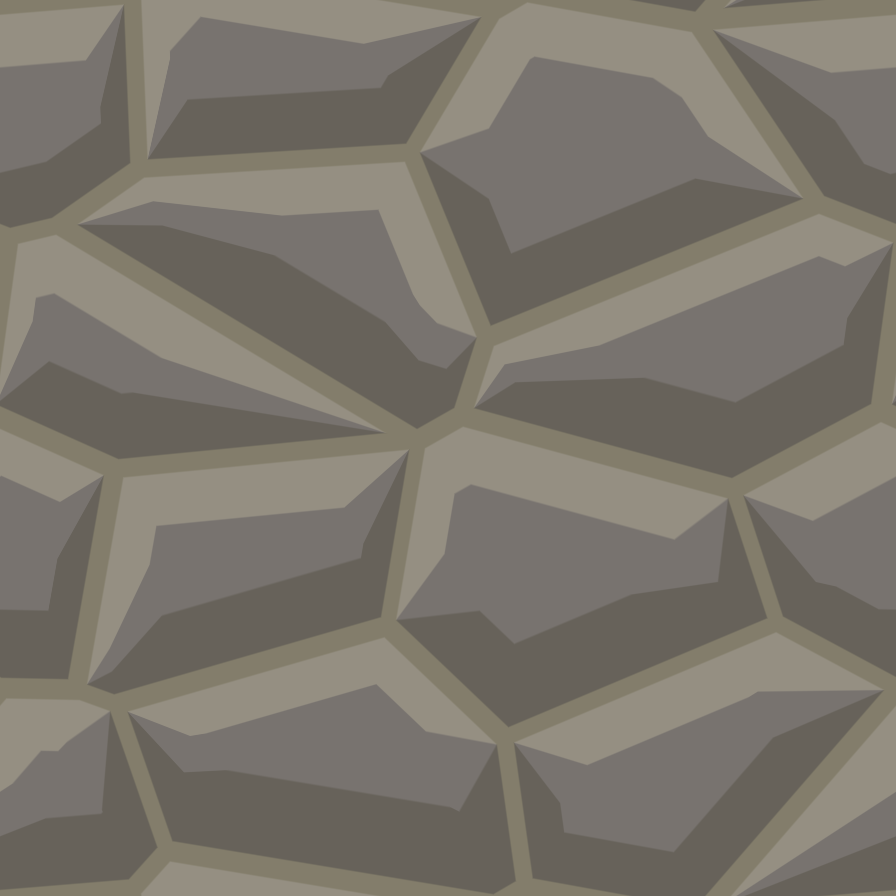
A WebGL 2 fragment shader for this texture:

```glsl
#version 300 es
precision highp float;
// Flat-shaded flagstones with bevelled rims and sandy joints, tiling seamlessly.

uniform vec2 u_resolution;
out vec4 fragColor;

const vec2 GRID = vec2(3.0, 4.0);   // stones per tile; even row count keeps the stagger periodic
const float JITTER = 0.76;
const float TAPER = 0.6;            // how quickly a rim thins out towards a corner

const vec3 FACE  = vec3(0.470, 0.450, 0.435);
const vec3 SHADE = vec3(0.403, 0.385, 0.352);
const vec3 LIGHT = vec3(0.583, 0.560, 0.510);
const vec3 JOINT = vec3(0.515, 0.492, 0.418);

vec2 hash22(vec2 p) {
    vec2 k = vec2(dot(p, vec2(127.1, 311.7)), dot(p, vec2(269.5, 183.3)));
    return fract(sin(k + 4.7) * 43758.545);
}

vec2 wrapCell(vec2 cell) {
    return mod(cell, GRID);
}

// Staggered, jittered stone centre in grid space.
vec2 stoneCentre(vec2 cell) {
    vec2 jitter = (hash22(wrapCell(cell)) - 0.5) * JITTER;
    return cell + 0.5 + jitter + vec2(0.5 * mod(cell.y, 2.0) - 0.25, 0.0);
}

vec2 nearestCell(vec2 p) {
    vec2 home = floor(p), best = home;
    float bestDist = 1e3;
    for (int y = -2; y <= 2; y++)
    for (int x = -2; x <= 2; x++) {
        vec2 cell = home + vec2(x, y);
        vec2 delta = stoneCentre(cell) - p;
        float dist = dot(delta, delta);
        if (dist < bestDist) { bestDist = dist; best = cell; }
    }
    return best;
}

// x: distance to the joint, y: to the lit edges, z: to the shaded edges.
vec3 edgeDistances(vec2 p, vec2 cell) {
    vec3 dist = vec3(1.0);
    vec2 centre = stoneCentre(cell), id = wrapCell(cell);
    for (int y = -2; y <= 2; y++)
    for (int x = -2; x <= 2; x++) {
        if (x == 0 && y == 0) continue;
        vec2 other = cell + vec2(x, y), otherId = wrapCell(other);
        vec2 site = stoneCentre(other);
        vec2 gradient = (site - centre) * GRID;
        vec2 normal = normalize(gradient);

        // Canvas-space distance, less a joint width shared by both stones.
        float d = dot(0.5 * (site + centre) - p, site - centre) / length(gradient);
        d -= mix(0.0085, 0.0118, hash22(id + otherId).x);
        dist.x = min(dist.x, d);

        // Steep edges and random ones get narrower rims.
        float vary = mix(0.75, 1.25, hash22(id * 3.0 + otherId * 7.0).y);
        float rim = d / (vary * mix(0.55, 1.05, abs(normal.y)));
        bool lit = dot(normal, vec2(-0.25, 1.0)) > 0.12;
        if (lit) dist.y = min(dist.y, rim);
        else dist.z = min(dist.z, rim);
    }
    return dist;
}

// Coverage of a rim that thins to nothing where the opposite rim begins.
float rimMask(float own, float opposite, float width, float soft) {
    return 1.0 - smoothstep(-soft, soft, own - min(width, TAPER * opposite));
}

void main() {
    vec2 p = gl_FragCoord.xy / u_resolution * GRID;
    float soft = max(0.0012, 0.75 / u_resolution.y);

    vec2 cell = nearestCell(p);
    vec3 dist = edgeDistances(p, cell);
    vec2 size = mix(vec2(0.85), vec2(1.15), hash22(wrapCell(cell) + 17.0));

    // Face, then rims, then joints on top.
    vec3 color = FACE;
    color = mix(color, LIGHT, rimMask(dist.y, dist.z, 0.056 * size.x, soft));
    color = mix(color, SHADE, rimMask(dist.z, dist.y, 0.063 * size.y, soft));
    color = mix(color, JOINT, 1.0 - smoothstep(-soft, soft, dist.x));
    fragColor = vec4(color, 1.0);
}
```
